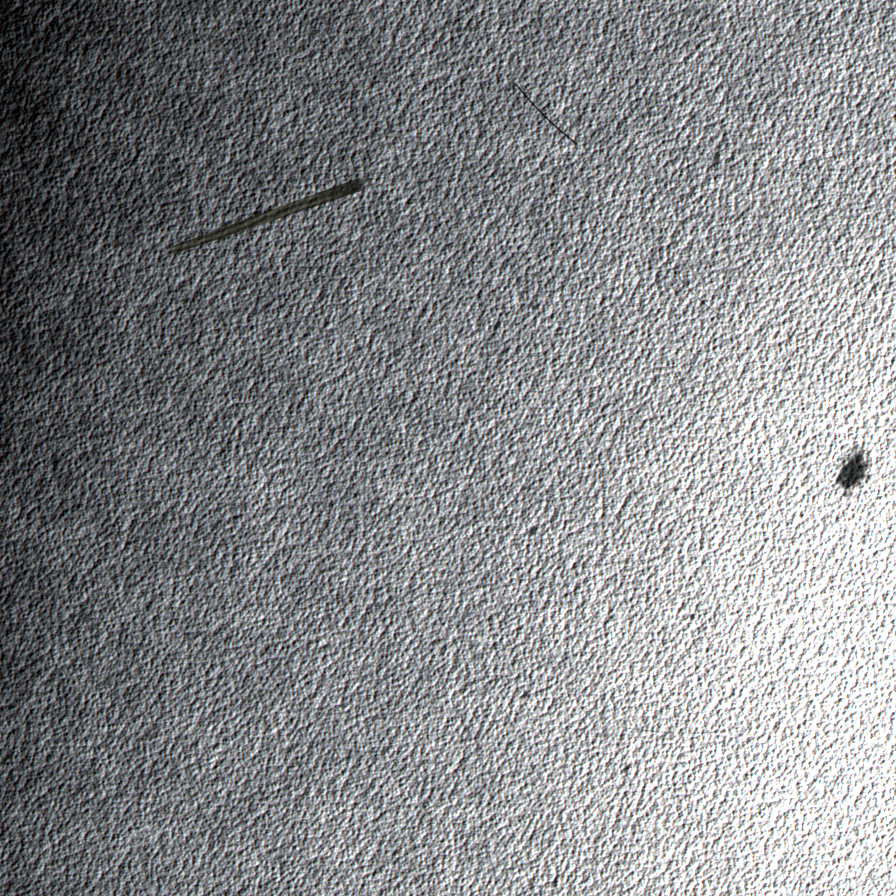
This texture is drawn by a Shadertoy shader. Its source:

```glsl
// Rough grey metal sheet lit from the lower right, with scratches, pits and a dark blot.

vec2 hash22(vec2 p) {
    vec3 q = fract(p.xyx * vec3(0.1031, 0.1030, 0.0973));
    q += dot(q, q.yzx + 33.33);
    return fract((q.xx + q.yz) * q.zy);
}

// Cellular noise: distance to the nearest scattered point
float cellDistance(vec2 p) {
    vec2 base = floor(p);
    float nearest = 4.0;
    for (int y = -1; y <= 1; y++)
    for (int x = -1; x <= 1; x++) {
        vec2 cell = base + vec2(x, y);
        vec2 d = cell + hash22(cell) - p;
        nearest = min(nearest, dot(d, d));
    }
    return sqrt(nearest);
}

// Coarse, medium and fine bumps
float grainHeight(vec2 p) {
    return 0.5 * cellDistance(p * 0.55 + 71.0) + 0.85 * cellDistance(p)
         + 0.5 * cellDistance(p.yx * 1.8 + 37.0);
}

// Slope of the grain across its steep, leaning direction
float relief(vec2 uv) {
    vec2 p = vec2(dot(uv, vec2(0.87, -0.5)), 0.85 * dot(uv, vec2(0.5, 0.87)));
    p = p * 148.0 + 200.0;
    return grainHeight(p + vec2(0.17, 0.0)) - grainHeight(p - vec2(0.17, 0.0));
}

// Position along a segment (0 to 1) and signed distance across it
vec2 segmentCoord(vec2 p, vec2 a, vec2 b) {
    vec2 axis = b - a;
    float len = length(axis);
    axis /= len;
    return vec2(dot(p - a, axis) / len, dot(p - a, vec2(-axis.y, axis.x)));
}

// Soft line that fades at both ends
float stroke(vec2 s, float width) {
    float ends = smoothstep(-0.02, 0.04, s.x) * smoothstep(1.02, 0.96, s.x);
    return ends * smoothstep(width + 0.001, width - 0.001, abs(s.y));
}

float glow(vec2 p, vec2 center, float falloff) {
    vec2 d = p - center;
    return exp(-falloff * dot(d, d));
}

void mainImage(out vec4 fragColor, in vec2 fragCoord) {
    vec2 uv = fragCoord / iResolution.xy;

    // Broad light and faint cloudy unevenness
    float light = mix(0.41, 0.67, uv.x) - 0.10 * (uv.y - 0.5);
    light += 0.30 * glow(uv, vec2(1.0, 0.14), 7.0) + 0.17 * glow(uv, vec2(1.0, 0.5), 16.0);
    light -= 0.16 * exp(-uv.x * 9.0) + 0.11 * glow(uv, vec2(0.0, 1.0), 4.0);
    light += 0.09 * (cellDistance(uv * 13.0 + 5.0) - 0.5);
    light += 0.13 * (cellDistance(uv * 42.0 + 9.0) - 0.5);

    // Grain, with red and blue displaced in different directions for faint tints
    vec3 grain = vec3(relief(uv + vec2(-0.0004, 0.0002)), relief(uv),
                      relief(uv + vec2(0.0003, 0.0004)));
    vec3 color = light + grain * 0.86 * (0.35 + light);
    color *= mix(vec3(0.97, 1.0, 1.04), vec3(1.0), smoothstep(0.3, 0.85, light));

    // Small scattered pits
    for (int i = 0; i < 24; i++) {
        vec2 seed = hash22(vec2(float(i) * 7.3 + 2.0, 11.0));
        vec2 d = uv - hash22(vec2(float(i) * 3.7 + 1.0, 53.0));
        d.x -= 0.4 * d.y;
        float size = 0.002 + 0.003 * seed.x * seed.x;
        float pit = smoothstep(size * 1.6, size * 0.4, length(d * vec2(1.3, 0.8)));
        color *= 1.0 - pit * (0.3 + 0.4 * seed.y);
    }

    // Faint hairline scratches
    for (int i = 0; i < 8; i++) {
        vec2 start = hash22(vec2(float(i) * 5.1 + 4.0, 91.0));
        float angle = 6.28 * hash22(vec2(float(i) + 8.0, 17.0)).x;
        vec2 s = segmentCoord(uv, start, start + 0.12 * vec2(cos(angle), 0.5 * sin(angle)));
        s.y += 0.004 * sin(s.x * 3.1);
        color *= 1.0 - 0.28 * stroke(s, 0.0008);
    }

    // Thin curved scratch
    vec2 thin = segmentCoord(uv, vec2(0.575, 0.907), vec2(0.645, 0.838));
    thin.y += 0.003 * sin(thin.x * 3.14);
    color *= 1.0 - 0.7 * stroke(thin, 0.001);

    // Broad gouge with olive streaks, darkest at its ends
    vec2 gouge = segmentCoord(uv, vec2(0.188, 0.719), vec2(0.407, 0.796));
    float streak = 0.5 + 0.5 * sin(gouge.y * 900.0 + 2.5 * sin(gouge.x * 7.0));
    streak *= 1.0 - smoothstep(0.7, 0.95, gouge.x);
    vec3 gougeColor = vec3(0.12, 0.12, 0.10) + vec3(0.15, 0.15, 0.12) * streak + 0.15 * grain;
    color = mix(color, gougeColor, 0.92 * stroke(gouge, 0.0048 + 0.0025 * gouge.x));

    // Ragged dark blot
    vec2 b = uv - vec2(0.951, 0.474);
    b.x -= 0.25 * b.y;
    float blotEdge = length(b * vec2(1.25, 0.85)) + 0.012 * (cellDistance(uv * 110.0) - 0.5);
    float blot = smoothstep(0.027, 0.009, blotEdge);
    color = mix(color, vec3(0.12, 0.13, 0.13) + 0.25 * grain, 0.93 * blot);

    fragColor = vec4(clamp(color, 0.0, 1.0), 1.0);
}
```
